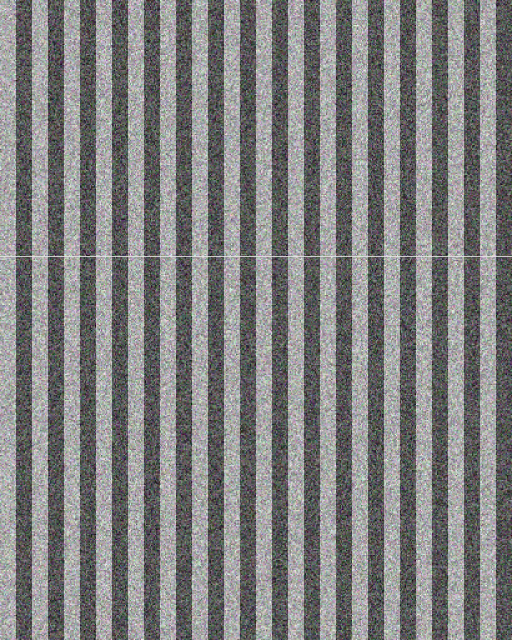
Reproduce this pattern procedurally as a Shadertoy shader.

```glsl
// Sixteen pale and dark vertical stripes under fine tinted grain, crossed by one hairline.

// Integer hash: three random values in 0..1 per lattice point.
vec3 hash3(ivec3 p) {
    uvec3 v = uvec3(p) * 1664525u + 1013904223u;
    v.x += v.y * v.z; v.y += v.z * v.x; v.z += v.x * v.y;
    v ^= v >> 16u;
    v.x += v.y * v.z; v.y += v.z * v.x; v.z += v.x * v.y;
    return vec3(v >> 8u) / 16777216.0;
}

// Near-Gaussian grain: brightness, a green-magenta shift and a little free colour.
vec3 grain(vec2 uv) {
    vec2 cells = vec2(410.0, 512.0);
    ivec2 cell = ivec2(mod(floor(uv * cells), cells));
    vec3 free = vec3(-1.5), axes = vec3(-1.5);
    for (int i = 0; i < 3; i++) {
        free += hash3(ivec3(cell, i));
        axes += hash3(ivec3(cell, i + 3));
    }
    return 0.18 * axes.x + 0.07 * axes.y * vec3(0.6, -1.0, 0.6) + 0.1 * free;
}

// Grain averaged over the pixel, so that it holds at any canvas size.
vec3 filteredGrain(vec2 uv, vec2 pixel) {
    vec3 sum = vec3(0.0);
    for (int i = 0; i < 9; i++) {
        vec2 offset = vec2(i % 3 - 1, i / 3 - 1) / 3.0;
        sum += grain(uv + offset * pixel);
    }
    return sum / 9.0;
}

void mainImage(out vec4 fragColor, in vec2 fragCoord) {
    vec2 uv = fragCoord / iResolution.xy;
    vec2 pixel = 1.0 / iResolution.xy;

    // Stripes: each repeat is half pale, then half dark
    float edge = 0.25 - abs(fract(uv.x * 16.0) - 0.25);
    float pale = clamp(edge / (16.0 * pixel.x) + 0.5, 0.0, 1.0);
    vec3 color = mix(vec3(0.33), vec3(0.67), pale);

    // Grain
    color += filteredGrain(uv, pixel);

    // Pale hairline across the whole width, thinned by its pixel coverage
    float low = max(uv.y - 0.5 * pixel.y, 0.5986);
    float high = min(uv.y + 0.5 * pixel.y, 0.5999);
    float hairline = clamp((high - low) / pixel.y, 0.0, 1.0);
    color = mix(color, vec3(0.9), hairline);

    fragColor = vec4(clamp(color, 0.0, 1.0), 1.0);
}
```
